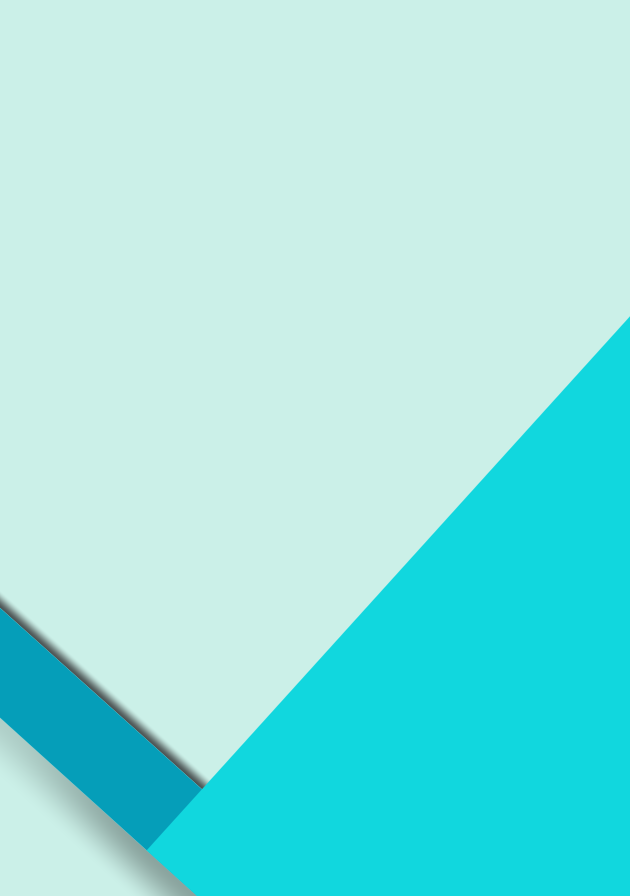
A Shadertoy shader for this background:

```glsl
const vec3 MINT = vec3(0.796, 0.941, 0.910);
const vec3 CYAN = vec3(0.067, 0.843, 0.871);
const vec3 TEAL = vec3(0.020, 0.620, 0.725);
const vec3 DARK_SHADOW = vec3(0.30, 0.33, 0.33);
const vec3 SOFT_SHADOW = vec3(0.48, 0.57, 0.55);

// Signed distance to the line through a and b, positive on the left of a->b
float lineDistance(vec2 p, vec2 a, vec2 b) {
    vec2 direction = normalize(b - a);
    vec2 offset = p - a;
    return direction.x * offset.y - direction.y * offset.x;
}

// Antialiased coverage of the positive side of a distance
float coverage(float dist, float pixel) {
    return smoothstep(-0.7 * pixel, 0.7 * pixel, dist);
}

// Shadow strength that fades out over a given width
float shadowFalloff(float dist, float width) {
    return 1.0 - smoothstep(0.0, width, dist);
}

void mainImage(out vec4 fragColor, in vec2 fragCoord) {
    vec2 p = fragCoord / iResolution.xy * vec2(0.703, 1.0);
    float pixel = 1.0 / iResolution.y;

    // Edges of the large panel and the band
    float panelSide = -lineDistance(p, vec2(0.1647, 0.0521), vec2(0.703, 0.647));
    float aboveLower = lineDistance(p, vec2(0.0, 0.199), vec2(0.2200, 0.0));
    float aboveUpper = lineDistance(p, vec2(0.0, 0.3216), vec2(0.2261, 0.1185));

    vec3 color = MINT;

    // Wide soft shadow under the lower edge, stronger to the right
    float softStrength = mix(0.35, 0.80, smoothstep(0.0, 0.17, p.x));
    float softShadow = shadowFalloff(-aboveLower, 0.052) * softStrength;
    softShadow *= 1.0 - coverage(aboveLower, pixel);
    color = mix(color, SOFT_SHADOW, softShadow);

    // Narrow dark shadow over the upper edge
    float darkShadow = shadowFalloff(aboveUpper, 0.015);
    darkShadow *= coverage(aboveUpper, pixel);
    color = mix(color, DARK_SHADOW, darkShadow);

    // Diagonal band
    float band = coverage(min(aboveLower, -aboveUpper), pixel);
    color = mix(color, TEAL, band);

    // Large panel covering the band
    float panel = coverage(min(panelSide, aboveLower), pixel);
    color = mix(color, CYAN, panel);

    fragColor = vec4(color, 1.0);
}
```
